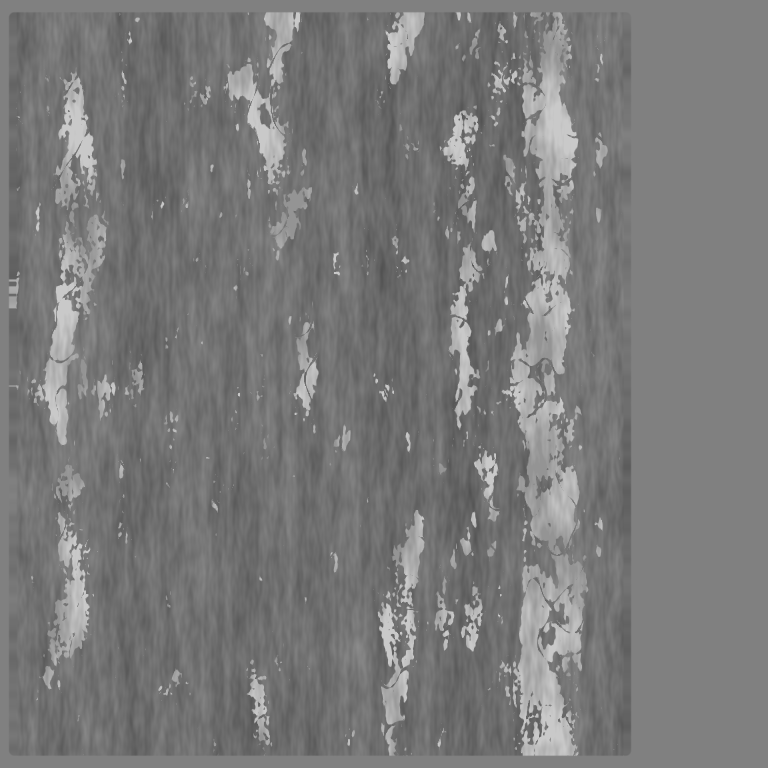
Reproduce this texture procedurally as a Shadertoy shader.

```glsl
// Dark vertical wood grain with flaking pale paint, on a flat grey sheet.

float gradientAt(vec2 cell, vec2 offset) {
    float angle = 6.2832 * fract(sin(dot(cell, vec2(127.1, 311.7))) * 43758.5);
    return dot(vec2(cos(angle), sin(angle)), offset);
}

float gradientNoise(vec2 p) {
    vec2 cell = floor(p), f = fract(p);
    vec2 u = f * f * f * (f * (f * 6.0 - 15.0) + 10.0);
    float low = mix(gradientAt(cell, f), gradientAt(cell + vec2(1, 0), f - vec2(1, 0)), u.x);
    float high = mix(gradientAt(cell + vec2(0, 1), f - vec2(0, 1)),
                     gradientAt(cell + vec2(1, 1), f - vec2(1, 1)), u.x);
    return mix(low, high, u.y);
}

float roundedBox(vec2 p, vec2 halfSize, float radius) {
    vec2 d = abs(p) - halfSize + radius;
    return length(max(d, 0.0)) + min(max(d.x, d.y), 0.0) - radius;
}

// Soft vertical strip where paint survives, between two heights
float strip(vec2 p, float center, float width, float bottom, float top) {
    float x = (p.x - center) / width;
    return exp(-x * x * x * x) * smoothstep(bottom - 0.05, bottom + 0.05, p.y)
         * (1.0 - smoothstep(top - 0.05, top + 0.05, p.y));
}

float paintDensity(vec2 p) {
    vec2 q = p + vec2(0.035 * gradientNoise(vec2(p.x * 3.0, p.y * 5.0 + 7.0)), 0.0);
    float density = 0.57 * strip(q, 0.088, 0.028, 0.12, 0.90);
    density += 0.50 * strip(q, 0.345, 0.040, 0.66, 1.10);
    density += 0.56 * strip(q, 0.515, 0.025, 0.86, 1.10);
    density += 0.58 * strip(q, 0.520, 0.024, -0.10, 0.33);
    density += 0.36 * strip(q, 0.615, 0.040, 0.15, 0.95);
    density += 0.66 * strip(q, 0.715, 0.043, -0.10, 1.10);
    density += 0.24 * strip(q, 0.410, 0.035, 0.30, 0.60);
    density += 0.24 * strip(q, 0.170, 0.030, 0.32, 0.55);
    density += 0.35 * strip(q, 0.345, 0.018, -0.10, 0.16);
    density += 0.45 * strip(p, 0.020, 0.006, 0.65, 0.75);
    return density;
}

// Positive inside a flake: large shapes, ragged edges, crumbs and cracks
float paintField(vec2 p) {
    float shape = 0.80 * gradientNoise(p * vec2(34.0, 13.0) + 3.0);
    shape += 0.40 * gradientNoise(p * vec2(72.0, 34.0) + 17.0);
    shape += 0.28 * gradientNoise(p * vec2(150.0, 55.0) + 41.0);
    float crumble = smoothstep(-0.1, 0.3, gradientNoise(p * vec2(13.0, 8.0) + 29.0));
    shape += mix(0.12, 0.50, crumble) * gradientNoise(p * vec2(210.0, 140.0));
    float ridge = abs(gradientNoise(p * vec2(27.0, 17.0) + 53.0));
    float crack = 0.25 * (1.0 - smoothstep(0.0, 0.05, ridge));
    return paintDensity(p) - 0.5 + shape - crack;
}

float woodTone(vec2 p) {
    float tone = 0.431 + 0.075 * gradientNoise(vec2(p.x * 14.0, p.y * 0.8));
    tone += 0.075 * gradientNoise(p * vec2(62.0, 10.0) + 11.0);
    tone += 0.060 * gradientNoise(p * vec2(130.0, 24.0) + 23.0);
    tone += 0.045 * gradientNoise(p * vec2(240.0, 60.0) + 37.0);
    return tone;
}

float paintTone(vec2 p) {
    float tone = 0.69 + 0.26 * gradientNoise(p * vec2(22.0, 9.0) + 61.0);
    tone += 0.10 * gradientNoise(p * vec2(90.0, 22.0) + 71.0);
    tone += 0.07 * gradientNoise(p * vec2(220.0, 60.0) + 83.0);
    return clamp(tone, 0.58, 0.79);
}

void mainImage(out vec4 fragColor, in vec2 fragCoord) {
    vec2 p = fragCoord / iResolution.y;
    float pixel = 1.0 / iResolution.y;

    // The outermost columns smear sideways into short ticks
    vec2 q = vec2(clamp(p.x, 0.021, 0.813), p.y);

    float field = paintField(q);
    float paint = clamp(field / max(fwidth(field), 0.02) + 0.5, 0.0, 1.0);
    float tone = mix(woodTone(q), paintTone(q), paint);

    // Board with slightly rounded corners
    float board = roundedBox(p - vec2(0.4167, 0.5), vec2(0.405, 0.484), 0.007);
    tone = mix(tone, 0.502, smoothstep(-pixel, pixel, board));
    fragColor = vec4(vec3(tone), 1.0);
}
```
